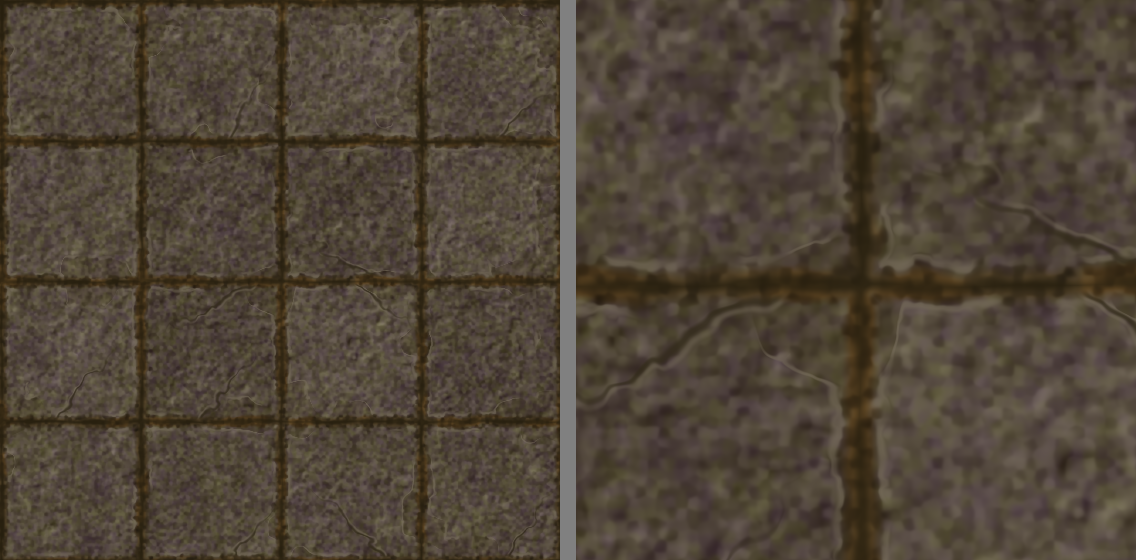
Left, the full canvas; right, a detail of the centre.
Give the GLSL for this texture, as a three.js fragment shader.

```glsl
// Worn square stone floor tiles, four by four, with brown grout, chipped rims and cracks.
varying vec2 vUv;

const float TAU = 6.28319;
const float TILES = 4.0;
const vec2 GRID_SHIFT = vec2(0.003, -0.003);

// Lengths in tile units
const float CORNER_RADIUS = 0.03;
const float CORE_WIDTH = 0.013;
const float GROUT_WIDTH = 0.036;
const float RIM_INSET = 0.056;
const float RIM_WIDTH = 0.012;
const float CHIP_DEPTH = 0.12;
const float EDGE_WOBBLE = 0.0035;
const float CRACK_WIDTH = 0.009;
const float CRACK_CHANCE = 0.22;

const vec3 STONE_DARK = vec3(0.265, 0.222, 0.182);
const vec3 STONE_LIGHT = vec3(0.385, 0.344, 0.290);
const vec3 MAUVE_TO_OLIVE = vec3(0.012, 0.036, -0.042);
const vec3 GROUT_BROWN = vec3(0.250, 0.200, 0.120);
const vec3 GROUT_RUST = vec3(0.285, 0.210, 0.105);
const vec3 GROUT_CORE = vec3(0.150, 0.120, 0.055);
const vec3 RIM_COLOR = vec3(0.460, 0.420, 0.350);
const vec3 CRACK_COLOR = vec3(0.190, 0.160, 0.095);

float hash(vec2 p) {
  return fract(sin(dot(p, vec2(12.99, 78.23))) * 43758.5);
}

vec2 hash2(vec2 p) {
  return vec2(hash(p + 3.1), hash(p + 8.7));
}

// Smooth cellular noise with n cells across, wrapping at the canvas edge
float blobs(vec2 uv, float n) {
  vec2 p = uv * n;
  vec2 base = floor(p);
  float sum = 0.0;
  float total = 0.0;
  for (int j = -1; j <= 1; j++) {
    for (int i = -1; i <= 1; i++) {
      vec2 cell = base + vec2(float(i), float(j));
      vec2 id = mod(cell, n) + n * 0.37;
      vec2 r = cell + 0.2 + 0.6 * hash2(id) - p;
      float w = exp(-4.5 * dot(r, r));
      sum += w * hash(id);
      total += w;
    }
  }
  return sum / total;
}

// Distance inward from the rounded tile outline
float tileEdge(vec2 q) {
  vec2 b = abs(q) - 0.5 + CORNER_RADIUS;
  return CORNER_RADIUS - length(max(b, 0.0)) - min(max(b.x, b.y), 0.0);
}

// Tapered cracks across tile corners: x is the dark cut, y its lit lip
vec2 cracks(vec2 q, vec2 tile, float bend) {
  vec2 result = vec2(0.0);
  for (int k = 0; k < 2; k++) {
    vec2 seed = tile + 17.0 * float(k) + 2.0;
    float present = step(hash(seed), CRACK_CHANCE);
    vec2 c = q * sign(hash2(seed + 5.0) - 0.5);
    float angle = mix(0.5, 1.1, hash(seed + 11.0));
    vec2 dir = vec2(cos(angle), sin(angle));
    float side = dot(c, dir) - mix(0.18, 0.42, hash(seed + 23.0)) + bend;
    float taper = smoothstep(-0.35, 0.25, dot(c, vec2(-dir.y, dir.x)));
    float w = CRACK_WIDTH * taper;
    float cut = 1.0 - smoothstep(0.2 * w, w + 0.007, abs(side));
    float lip = 1.0 - smoothstep(0.0, 0.013, abs(side + w + 0.012));
    result = max(result, present * taper * vec2(cut, lip));
  }
  return result;
}

void main() {
  vec2 uv = vUv;

  // Noise layers from broad stains to fine grit
  float broad = blobs(uv, 9.0) - 0.5;
  float mid = blobs(uv, 27.0) - 0.5;
  float fine = blobs(uv, 68.0) - 0.5;
  float grit = blobs(uv, 165.0) - 0.5;
  float tint = 0.4 * blobs(uv, 19.0) + 0.6 * blobs(uv, 76.0) + blobs(uv, 140.0) - 1.0;
  vec2 slant = vec2(-0.002, 0.002);
  vec2 bent = uv + 0.012 * vec2(mid, broad);
  float relief = blobs(bent - slant, 83.0) - blobs(bent + slant, 83.0);

  // Grid with slightly wavering joints
  vec2 wobble = sin(TAU * (uv.yx * 5.0 + vec2(0.1, 0.4)))
              + 0.6 * sin(TAU * (uv.yx * 13.0 + uv * 2.0));
  vec2 p = (uv - GRID_SHIFT) * TILES + EDGE_WOBBLE * wobble;
  vec2 tile = mod(floor(p), TILES);
  vec2 q = fract(p) - 0.5;
  float edge = tileEdge(q);
  float rough = edge + 0.022 * fine + 0.018 * grit;

  // Mottled stone, pitted more where the patches are worn
  float wear = smoothstep(-0.3, 0.25, mid + 0.6 * broad);
  float tone = 0.5 + 0.3 * broad + 0.3 * mid + 0.5 * fine + 1.0 * grit
             + (0.45 + 0.75 * wear) * relief + 0.3 * (hash(tile + 41.0) - 0.5);
  vec3 color = mix(STONE_DARK, STONE_LIGHT, tone) + MAUVE_TO_OLIVE * tint;

  // Chipped border with a patchy light rim
  float chip = CHIP_DEPTH * smoothstep(0.13, 0.30, broad + 0.35 * mid);
  float inset = rough - RIM_INSET - chip;
  float border = 1.0 - smoothstep(-0.02, 0.01, inset);
  float rim = 1.0 - smoothstep(0.2 * RIM_WIDTH, 1.4 * RIM_WIDTH, abs(inset));
  float patchy = smoothstep(-0.22, 0.3, mid + 0.7 * fine);
  color = mix(color, color * vec3(0.90, 0.89, 0.82), border);
  color = mix(color, RIM_COLOR, 0.6 * rim * patchy);

  // Cracks
  vec2 crack = cracks(q, tile, 0.09 * mid + 0.05 * fine);
  color = mix(color, RIM_COLOR, 0.4 * crack.y);
  color = mix(color, CRACK_COLOR, 0.7 * crack.x);

  // Grout with faint rusty stains and a dark core
  float grout = 1.0 - smoothstep(GROUT_WIDTH - 0.016, GROUT_WIDTH + 0.014, rough);
  float core = 1.0 - smoothstep(CORE_WIDTH - 0.012, CORE_WIDTH + 0.012, edge + 0.02 * fine);
  vec3 joint = mix(GROUT_BROWN, GROUT_RUST, smoothstep(0.0, 0.25, mid));
  joint *= 1.0 + 0.6 * grit + 0.4 * relief;
  joint = mix(joint, GROUT_CORE, core * (0.75 - 0.5 * mid));
  color = mix(color, joint, grout);

  gl_FragColor = vec4(color, 1.0);
}
```
